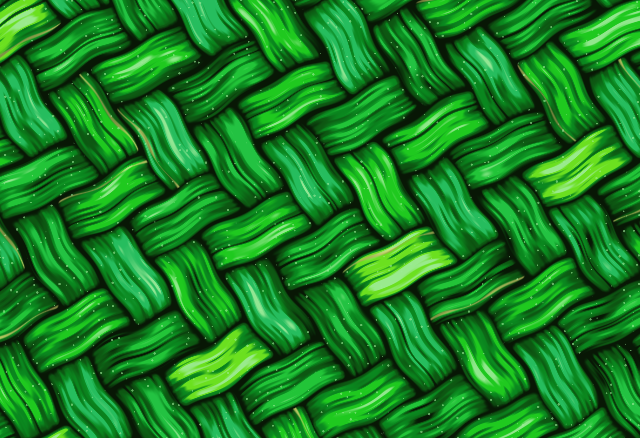
A WebGL 2 fragment shader for this texture:

```glsl
#version 300 es
precision highp float;

uniform vec2 u_resolution;
out vec4 fragColor;

// Weave layout, in units of the canvas height
const vec2 ORIGIN = vec2(0.666, 0.774);
const vec2 WARP_STEP = vec2(0.1031, 0.0566);
const vec2 WEFT_STEP = vec2(0.0604, -0.0955);
const float STRIP_PITCH = 0.115;
const float TWILL = 4.0;          // over two, under two
const float WOBBLE = 0.035;

// Strip surface, in units of the strip pitch
const float HALF_WIDTH = 0.49;
const float CORNER = 0.1;
const float FIBRES = 19.0;
const float FIBRE_CONTRAST = 0.72;
const float BAND_CONTRAST = 0.5;
const float CRACK_SHARE = 0.45;
const float STRAW_SHARE = 0.14;
const float SPECK_DENSITY = 65.0;

const vec3 DEEP = vec3(0.03, 0.09, 0.02);
const vec3 SHADE = vec3(0.05, 0.34, 0.07);
const vec3 MID = vec3(0.04, 0.53, 0.12);
const vec3 LEAF = vec3(0.12, 0.79, 0.12);
const vec3 TEAL = vec3(0.15, 0.74, 0.37);
const vec3 LIME = vec3(0.42, 0.88, 0.12);
const vec3 PALE = vec3(0.62, 0.92, 0.60);
const vec3 STRAW = vec3(0.82, 0.84, 0.42);

float hash(vec2 p) {
  vec3 q = fract(p.xyx * vec3(0.1031, 0.1030, 0.0973));
  q += dot(q, q.yzx + 33.33);
  return fract((q.x + q.y) * q.z);
}

float noise(vec2 p) {
  vec2 i = floor(p), f = fract(p);
  f = f * f * (3.0 - 2.0 * f);
  return mix(mix(hash(i), hash(i + vec2(1, 0)), f.x),
             mix(hash(i + vec2(0, 1)), hash(i + vec2(1, 1)), f.x), f.y);
}

float roundedBox(vec2 p, vec2 halfSize) {
  vec2 q = abs(p) - halfSize + CORNER;
  return length(max(q, 0.0)) + min(max(q.x, q.y), 0.0) - CORNER;
}

// Soft line of a given half width around d = 0
float line(float d, float width, float pixel) {
  return 1.0 - smoothstep(width - pixel, width + pixel, abs(d));
}

// Cellular dust: one small grain in some of the cells
float specks(vec2 p) {
  vec2 cell = floor(p);
  vec2 grain = 0.2 + 0.6 * vec2(hash(cell + 7.1), hash(cell + 19.7));
  float size = 0.13 * hash(cell + 31.3);
  float d = length(fract(p) - grain);
  return step(0.8, hash(cell)) * (1.0 - smoothstep(size, size + 0.1, d));
}

vec3 ramp(float t, vec3 lit) {
  vec3 c = mix(DEEP, SHADE, smoothstep(0.04, 0.28, t));
  c = mix(c, MID, smoothstep(0.28, 0.50, t));
  c = mix(c, lit, smoothstep(0.50, 0.72, t));
  return mix(c, PALE, 0.9 * smoothstep(0.86, 1.10, t));
}

void main() {
  vec2 p = gl_FragCoord.xy / u_resolution.y - ORIGIN;
  float pixel = 1.0 / (u_resolution.y * STRIP_PITCH);

  // Weave coordinates with a hand-made wobble
  vec2 w = inverse(mat2(WARP_STEP, WEFT_STEP)) * p;
  w += WOBBLE * (sin(w.yx * 2.3 + vec2(0.4, 1.9)) + sin(w.yx * 4.9 + w * 1.3));

  // Which strip lies on top, and where we are on its visible piece
  vec2 cell = vec2(floor(w.x), floor(w.y + 0.5));
  bool weft = mod(cell.x - cell.y + 1.0, TWILL) < 2.0;
  float strip = weft ? cell.y : cell.x;
  float run = weft ? w.x - strip + 1.0 : w.y - strip + 2.5;
  float along = mod(run, TWILL) - 1.0;
  float across = weft ? w.y - strip : w.x - strip - 0.5;
  vec2 id = vec2(strip + 40.0, floor(run / TWILL) + (weft ? 20.0 : 80.0));
  float seed = hash(id);
  across += (seed - 0.5) * 0.07 * along;

  // Outline, bulging in the middle
  float halfWidth = HALF_WIDTH - 0.04 * along * along - 0.03 * hash(id + 5.0);
  float edge = roundedBox(vec2(along, across), vec2(0.99, halfWidth));

  // Strips alternate in tone; some are fresher
  float even = 1.0 - mod(strip, 2.0);
  float fresh = weft ? step(abs(mod(strip, 8.0) - 4.0), 0.5) : 0.4 * step(mod(strip, 4.0), 0.5);
  float tone = (weft ? 0.13 * even - 0.07 : 0.03 - 0.07 * even) + 0.17 * fresh;
  vec3 lit = weft ? mix(mix(TEAL, LEAF, 0.6 + 0.4 * even), LIME, fresh)
                  : mix(TEAL, LEAF, clamp(0.45 * even + 1.4 * fresh, 0.0, 1.0));

  // Fibres and broad bands along the strip
  float fibre = noise(vec2(across * FIBRES + seed * 90.0, along * 1.7 + seed * 31.0));
  float band = noise(vec2(across * 5.0 + seed * 57.0, along * 0.9 + seed * 13.0));
  float t = 0.63 + tone + 0.12 * (hash(id + 11.0) - 0.5);
  t += FIBRE_CONTRAST * (fibre - 0.5) + BAND_CONTRAST * (band - 0.5);

  // Bending under the neighbours, and shadowed sides
  t *= mix(0.5, 1.0, smoothstep(0.0, 0.5, 1.0 - abs(along)));
  t *= mix(0.4, 1.0, smoothstep(0.0, 0.09, -edge));

  // Lengthwise cracks and dried streaks
  float crackAt = (hash(id + 3.0) - 0.5) * 0.6 + 0.08 * along * (seed - 0.3);
  float crack = line(across - crackAt, 0.012 + 0.02 * band, pixel);
  t *= 1.0 - 0.75 * crack * step(hash(id + 17.0), CRACK_SHARE);
  vec3 color = ramp(t, lit);
  float strawAt = 0.36 * sign(seed - 0.5) + 0.07 * along;
  float straw = line(across - strawAt, 0.035 * noise(vec2(along * 3.0, seed * 50.0)), pixel);
  color = mix(color, STRAW * (0.6 + 0.5 * fibre), 0.85 * straw * step(hash(id + 23.0), STRAW_SHARE));

  // Dust and the dark gaps between strips
  color = mix(color, PALE, 0.6 * specks(p * SPECK_DENSITY + 100.0));
  color = mix(color, DEEP, smoothstep(-pixel, pixel, edge));
  fragColor = vec4(color, 1.0);
}
```
